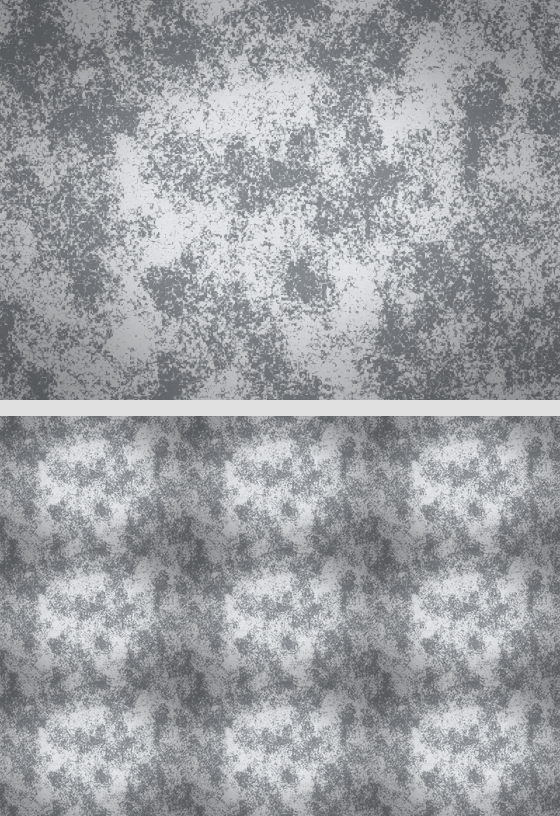
Top: one tile. Bottom: repeated 3 by 3.
Give the GLSL for this texture, as a WebGL 2 fragment shader.

```glsl
#version 300 es
precision highp float;

uniform vec2 u_resolution;
out vec4 fragColor;

#define PATCH_CELLS vec2(13.0, 7.0)
#define GRAIN_CELLS vec2(133.0, 95.0)
#define FINE_CELLS vec2(245.0, 175.0)
#define DUST_CELLS vec2(399.0, 285.0)
#define WARP 0.030
#define PATCH_GAIN 1.30
#define GRAIN_GAIN 1.10
#define WEAR_BIAS -0.015
#define EDGE_SOFTNESS 0.29
#define VIGNETTE 0.36
#define LIGHT_PAINT vec3(0.872, 0.882, 0.892)
#define DARK_STONE vec3(0.528, 0.547, 0.568)

// Integer hash of a lattice cell, 0 to 1
float hash(vec2 cell, uint seed) {
    uvec2 c = uvec2(cell);
    uint h = c.x * 1597u + c.y * 51749u + seed * 7919u;
    h = (h ^ 61u) ^ (h >> 16);
    h *= 9u;
    h ^= h >> 4;
    h *= 668265261u;
    h ^= h >> 15;
    h *= 2246822519u;
    h ^= h >> 13;
    return float(h & 65535u) / 65535.0;
}

// Value noise that wraps after a whole number of cells
float noise(vec2 uv, vec2 cells, uint seed) {
    vec2 p = uv * cells;
    vec2 i = floor(p);
    vec2 f = p - i;
    f = f * f * (3.0 - 2.0 * f);
    vec2 a = mod(i, cells);
    vec2 b = mod(i + 1.0, cells);
    float low = mix(hash(a, seed), hash(vec2(b.x, a.y), seed), f.x);
    float high = mix(hash(vec2(a.x, b.y), seed), hash(b, seed), f.x);
    return mix(low, high, f.y);
}

// Wrapping sum of octaves, centred on zero
float patches(vec2 uv) {
    float sum = 0.0;
    float weight = 0.46;
    vec2 cells = PATCH_CELLS;
    for (uint octave = 0u; octave < 4u; octave++) {
        sum += weight * (noise(uv, cells, octave + 31u) - 0.5);
        weight *= 0.68;
        cells *= 2.0;
    }
    return sum;
}

// Darkening toward the border, level where the tiles meet
float vignette(vec2 uv) {
    vec2 q = 2.0 * uv - 1.0;
    vec2 q2 = q * q;
    q *= 1.25 - 0.25 * q2 * q2;
    return 1.0 - VIGNETTE * smoothstep(0.5, 1.5, length(q));
}

void main() {
    vec2 uv = gl_FragCoord.xy / u_resolution;

    // Ragged patches, taller than wide
    vec2 drift = vec2(noise(uv, vec2(28.0, 20.0), 11u),
                      noise(uv, vec2(28.0, 20.0), 12u)) - 0.5;
    float wear = patches(uv + WARP * drift);

    // Flaking grain, from crumbs down to dust
    vec2 grainUv = uv + 0.2 * WARP * drift;
    float crumbs = noise(grainUv, GRAIN_CELLS, 21u) - 0.5;
    float flakes = noise(grainUv, FINE_CELLS, 22u) - 0.5;
    float dust = noise(uv, DUST_CELLS, 23u) - 0.5;
    float grain = 0.36 * crumbs + 0.46 * flakes + 0.46 * dust;

    // Paint remains where wear and grain together are high
    float field = PATCH_GAIN * wear + GRAIN_GAIN * grain - WEAR_BIAS;
    float paint = smoothstep(-EDGE_SOFTNESS, EDGE_SOFTNESS, field);
    vec3 color = mix(DARK_STONE, LIGHT_PAINT, paint);

    // Slight mottling within both tones
    color += 0.03 * dust + 0.04 * wear;

    fragColor = vec4(color * vignette(uv), 1.0);
}
```
